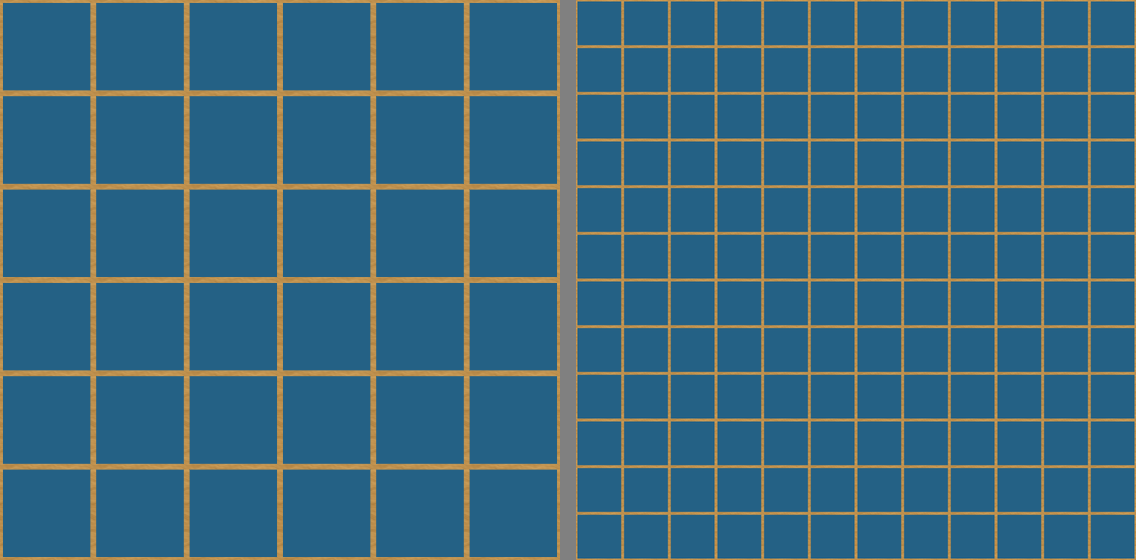
Left: one tile. Right: repeated 2 by 2.
A three.js fragment shader for this pattern:

```glsl
varying vec2 vUv;

const float TAU = 6.2831853;
const float REPEATS = 6.0;
const float LINE_HALF_WIDTH = 0.03125;  // in cells
const float EDGE_SOFTNESS = 0.006;      // in cells

const vec3 TILE_BLUE = vec3(0.14, 0.38, 0.52);
const vec3 WOOD_LIGHT = vec3(0.80, 0.62, 0.35);
const vec3 WOOD_DARK = vec3(0.67, 0.49, 0.24);

// Sine layer that wraps in a unit cell when both frequencies are whole.
float wave(vec2 p, vec2 frequency, float phase) {
  return sin(TAU * dot(p, frequency) + phase);
}

// Mostly horizontal wood streaks, 0 is light and 1 is dark.
float woodGrain(vec2 p) {
  float bend = 0.012 * wave(p, vec2(3.0, 2.0), 0.7)
             + 0.006 * wave(p, vec2(8.0, -5.0), 2.1);
  vec2 q = p + vec2(0.0, bend);
  float streaks = 0.10 * wave(q, vec2(0.0, 1.0), -1.57)
                + 0.14 * wave(q, vec2(1.0, 7.0), 0.4)
                + 0.12 * wave(q, vec2(-2.0, 13.0), 1.9)
                + 0.10 * wave(q, vec2(3.0, 22.0), 4.2);
  float flecks = 0.10 * wave(q, vec2(11.0, 29.0), 2.6)
               * wave(q, vec2(-7.0, 17.0), 5.1);
  return clamp(0.45 + streaks + flecks, 0.0, 1.0);
}

// Distance to the nearest border of the unit cell.
float borderDistance(vec2 cell) {
  vec2 d = min(cell, 1.0 - cell);
  return min(d.x, d.y);
}

float lineMask(float d, float halfWidth, float softness) {
  return 1.0 - smoothstep(halfWidth - softness, halfWidth + softness, d);
}

void main() {
  vec2 cell = fract(vUv * REPEATS);
  vec3 wood = mix(WOOD_LIGHT, WOOD_DARK, woodGrain(cell));
  float line = lineMask(borderDistance(cell), LINE_HALF_WIDTH, EDGE_SOFTNESS);
  gl_FragColor = vec4(mix(TILE_BLUE, wood, line), 1.0);
}
```
